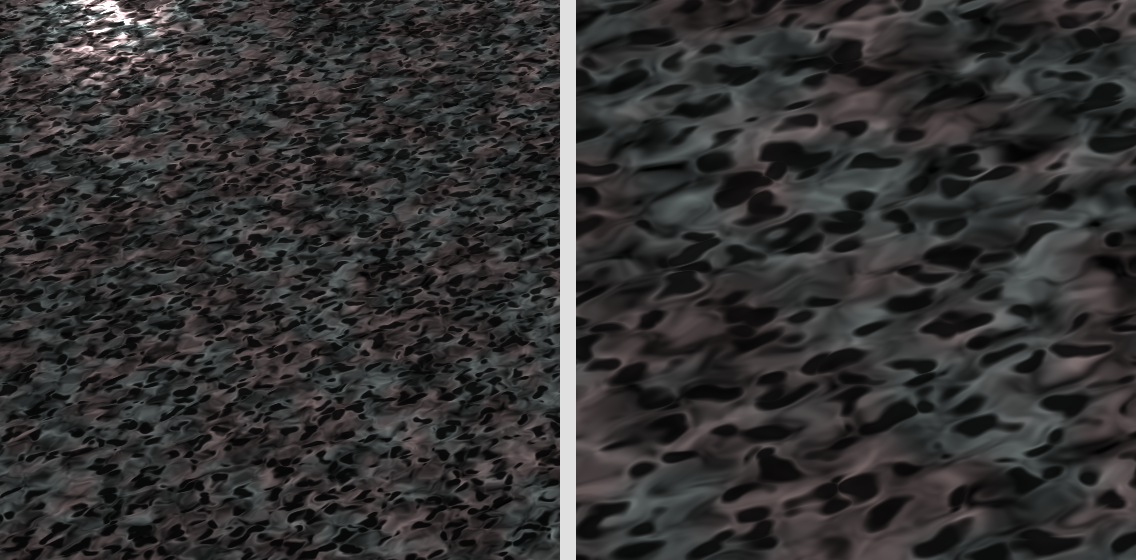
Left: the whole. Right: its middle third, enlarged.
This texture is drawn by a WebGL 1 fragment shader. Its source:

```glsl
precision highp float;
// Dark pitted stone seen at a slant: a perspective ground plane carries tilted,
// stretched noise grain, scattered black pits with pale rims, faint warm and
// cool patches, and a glossy highlight near the upper left corner.
uniform vec2 u_resolution;

#define RECESSION 0.36              // how fast the plane shrinks upwards
#define TILT 0.36                   // grain direction in radians
#define GRAIN_CELLS vec2(30.0, 56.0) // grain cells along and across the tilt
#define BASE_TONE 0.207
#define GRAIN_CONTRAST 0.52
#define PIT_SHARE 0.55              // share of cells that hold a pit
#define PIT_TONE 0.025
#define RIM_GAIN 0.055
#define WARM vec3(1.10, 0.96, 0.97)
#define COOL vec3(0.94, 1.01, 1.01)
#define GLOW_CENTER vec2(0.20, 0.99)

float hash(vec2 p) {
  vec3 q = fract(p.xyx * 0.1031);
  q += dot(q, q.yzx + 33.33);
  return fract((q.x + q.y) * q.z);
}

float noise(vec2 p) {
  vec2 cell = floor(p);
  vec2 f = fract(p);
  f = f * f * (3.0 - 2.0 * f);
  float low = mix(hash(cell), hash(cell + vec2(1.0, 0.0)), f.x);
  float high = mix(hash(cell + vec2(0.0, 1.0)), hash(cell + 1.0), f.x);
  return mix(low, high, f.y);
}

mat2 rotation(float angle) {
  float c = cos(angle);
  float s = sin(angle);
  return mat2(c, -s, s, c);
}

// Three octaves, each turned a little to hide the lattice.
float grain(vec2 p) {
  float sum = 0.0;
  float weight = 0.5;
  for (int i = 0; i < 3; i++) {
    sum += weight * noise(p);
    p = rotation(0.35) * p * 1.85 + 19.7;
    weight *= 0.6;
  }
  return sum / 0.98;
}

// Signed distance, in cells, to the nearest scattered pit.
float pitDistance(vec2 p) {
  vec2 home = floor(p);
  float nearest = 1.0;
  for (int y = -1; y <= 1; y++) {
    for (int x = -1; x <= 1; x++) {
      vec2 cell = home + vec2(float(x), float(y));
      vec2 jitter = vec2(hash(cell + vec2(7.0, 31.0)), hash(cell + vec2(53.0, 11.0)));
      float radius = mix(0.20, 0.52, hash(cell + vec2(23.0, 71.0)));
      float absent = step(PIT_SHARE, hash(cell + vec2(91.0, 43.0)));
      float d = length(p - cell - 0.1 - 0.8 * jitter) - radius;
      nearest = min(nearest, d + absent * 2.0);
    }
  }
  return nearest;
}

float glow(vec2 uv, vec2 spread) {
  vec2 d = (uv - GLOW_CENTER) / spread;
  return exp(-dot(d, d));
}

void main() {
  vec2 uv = gl_FragCoord.xy / u_resolution;

  // Ground plane in perspective, then the tilted and stretched grain space.
  vec2 ground = vec2(uv.x - 0.5, uv.y) / (1.0 - RECESSION * uv.y);
  vec2 g = rotation(-TILT) * ground;
  g = vec2(dot(ground, vec2(cos(TILT), sin(TILT))),
           dot(ground, vec2(-sin(TILT), cos(TILT)))) * GRAIN_CELLS + 80.0;
  vec2 warp = vec2(noise(g * 1.3 + 5.0), noise(g * 1.3 + 47.0)) - 0.5;
  vec2 bent = g + warp * 0.9;

  // Mottled surface.
  float mottle = grain(bent * 1.1);
  float tone = BASE_TONE + GRAIN_CONTRAST * (mottle - 0.5);
  tone += 0.07 * (noise(ground * 9.0 + 3.0) - 0.5);

  // Pits with ragged edges and broken pale rims.
  float edge = pitDistance(bent) + 0.35 * (noise(g * 2.3 + 13.0) - 0.5);
  float pit = 1.0 - smoothstep(-0.16, 0.12, edge);
  float rim = smoothstep(0.0, 0.14, edge) * (1.0 - smoothstep(0.14, 0.42, edge));
  tone += RIM_GAIN * rim * smoothstep(0.3, 0.75, noise(g * 1.7 + 61.0));
  tone = mix(tone, PIT_TONE, pit * mix(0.97, 0.72, uv.y));

  // Broad sheen and a tight sparkling highlight.
  float sheen = glow(uv, vec2(0.19, 0.30));
  float spark = glow(uv, vec2(0.085, 0.11));
  tone *= 1.0 + 0.35 * sheen + 0.9 * spark;
  tone += 0.9 * spark * smoothstep(0.46, 0.80, mottle);

  // Faint colour patches at two sizes.
  float patches = 0.55 * noise(ground * 16.0 + 29.0) + 0.45 * noise(g * 0.6 + 37.0);
  vec3 tint = mix(COOL, WARM, smoothstep(0.28, 0.75, patches + 0.12 * sheen));
  gl_FragColor = vec4(clamp(max(tone, 0.012) * tint, 0.0, 1.0), 1.0);
}
```
